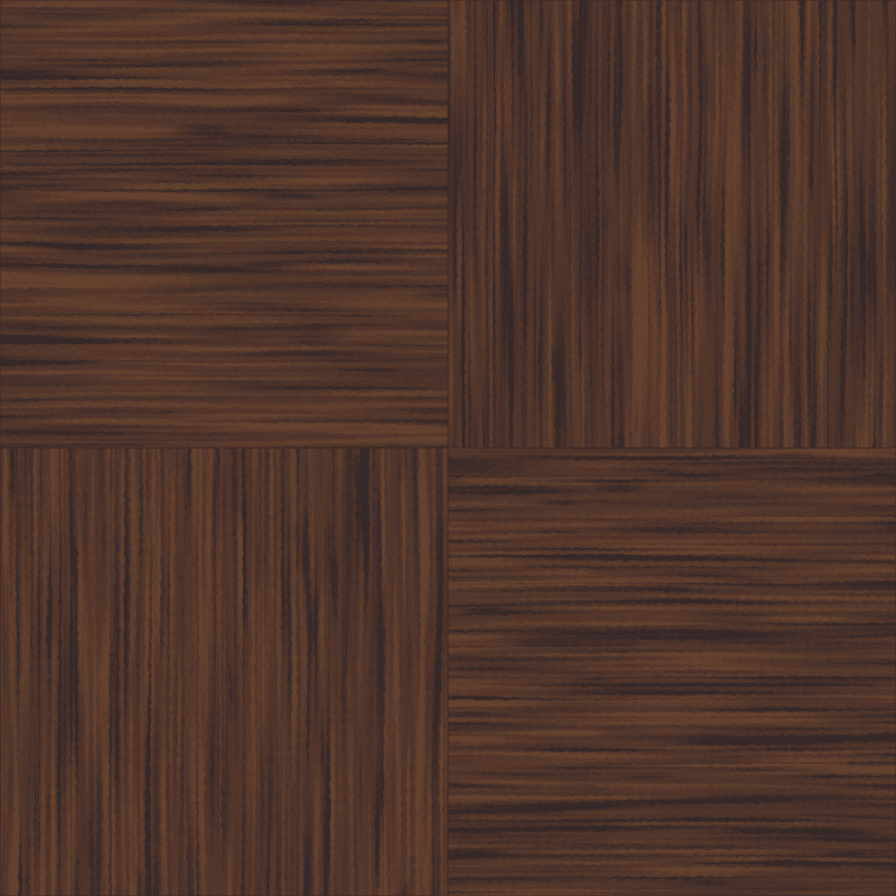
Write a Shadertoy shader that draws this texture.

```glsl
float hash(vec2 p) {
    return fract(sin(dot(p, vec2(127.1, 311.7))) * 43758.5453);
}

float noise(vec2 p) {
    vec2 i = floor(p), f = fract(p);
    f = f * f * (3.0 - 2.0 * f);
    return mix(mix(hash(i), hash(i + vec2(1, 0)), f.x),
               mix(hash(i + vec2(0, 1)), hash(i + vec2(1, 1)), f.x), f.y);
}

// One fibre: smooth variation along x with its own random shift
float fibre(float x, float row) {
    x += 31.0 * hash(vec2(row, 3.7));
    float i = floor(x), f = fract(x);
    return mix(hash(vec2(i, row)), hash(vec2(i + 1.0, row)), f * f * (3.0 - 2.0 * f));
}

// Fibres side by side, blended across y
float fibres(vec2 p, float seed) {
    float row = floor(p.y), f = fract(p.y);
    return mix(fibre(p.x, row + seed), fibre(p.x, row + 1.0 + seed), f * f * (3.0 - 2.0 * f));
}

// Brightness of the wood, with the grain running along x
float grain(vec2 p, float seed) {
    // Slow drift and rough fibre edges
    p.y += 0.006 * (noise(p * vec2(4.0, 9.0) + seed) - 0.5);
    p.y += 0.004 * (noise(p * vec2(130.0, 190.0) + seed) - 0.5);

    float tone = 0.62;
    tone += 0.22 * (fibres(p * vec2(2.5, 36.0), seed) - 0.5);
    tone += 0.55 * (fibres(p * vec2(4.0, 82.0), seed + 211.0) - 0.5);
    tone += 0.60 * (fibres(p * vec2(3.0, 150.0), seed + 423.0) - 0.5);

    // Thin dark pores and occasional dark streaks
    tone -= 0.34 * smoothstep(0.55, 0.85, fibres(p * vec2(1.2, 125.0), seed + 637.0));
    tone -= 0.32 * smoothstep(0.7, 0.95, fibres(p * vec2(5.0, 64.0), seed + 859.0));

    // Fine speckle
    tone += 0.18 * (noise(p * vec2(150.0, 260.0) + seed) - 0.5);
    return clamp(tone, 0.0, 1.0);
}

void mainImage(out vec4 fragColor, in vec2 fragCoord) {
    // Two by two tiles, the grain turning from one to the next
    vec2 p = 2.0 * fragCoord / iResolution.xy;
    vec2 cell = floor(p), tile = fract(p);
    bool upright = mod(cell.x + cell.y, 2.0) < 0.5;
    float tone = grain(upright ? tile.yx : tile, 5.0 + 1100.0 * cell.x + 2300.0 * cell.y);

    // Wood colours from dark streak to light fibre
    vec3 darkWood = vec3(0.205, 0.155, 0.16);
    vec3 midWood = vec3(0.318, 0.209, 0.168);
    vec3 lightWood = vec3(0.4, 0.26, 0.182);
    vec3 color = mix(darkWood, midWood, smoothstep(0.0, 0.58, tone));
    color = mix(color, lightWood, smoothstep(0.5, 1.0, tone));

    // Narrow seam between tiles
    vec2 edge = min(tile, 1.0 - tile);
    float pixel = 2.0 / iResolution.y;
    float seam = 1.0 - smoothstep(0.001, 0.001 + pixel, min(edge.x, edge.y));
    color = mix(color, vec3(0.23, 0.16, 0.155), 0.5 * seam);

    fragColor = vec4(color, 1.0);
}
```
